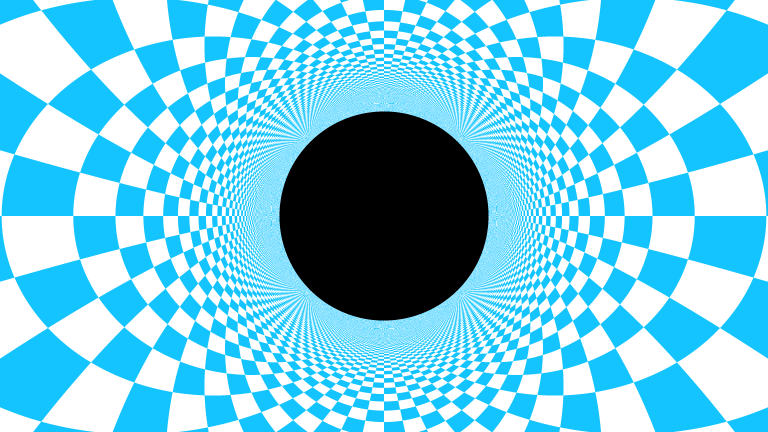
Give the GLSL for this background, as a Shadertoy shader.

```glsl
const vec3 SKY_BLUE = vec3(0.08, 0.77, 1.0);
const float HOLE_RADIUS = 0.242;
const int GRID = 6;

// Checkerboard whose distance from the centre grows without bound at the hole
vec3 warpedChecker(vec2 p) {
    float r = length(p);
    if (r < HOLE_RADIUS) return vec3(0.0);
    float reach = 3.12 + 1.852 / max(r - HOLE_RADIUS, 0.0001);
    vec2 cell = floor(p / r * reach);
    float odd = mod(cell.x + cell.y, 2.0);
    return mix(vec3(1.0), SKY_BLUE, odd);
}

void mainImage(out vec4 fragColor, in vec2 fragCoord) {
    vec3 sum = vec3(0.0);

    // Average a grid of samples inside each pixel
    for (int j = 0; j < GRID; j++) {
        for (int i = 0; i < GRID; i++) {
            vec2 offset = (vec2(i, j) + 0.5) / float(GRID) - 0.5;
            vec2 p = (fragCoord + offset - 0.5 * iResolution.xy) / iResolution.y;
            sum += warpedChecker(p);
        }
    }

    fragColor = vec4(sum / float(GRID * GRID), 1.0);
}
```
